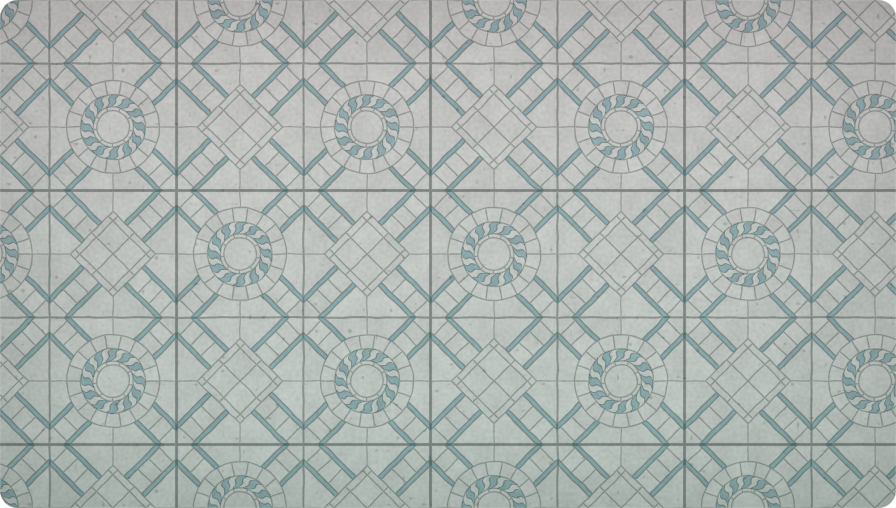
Give the GLSL for this pattern, as a Shadertoy shader.

```glsl
const float TAU = 6.2831853;

float hash(vec2 p) {
    p = fract(p * vec2(0.1031, 0.1173));
    p += dot(p, p.yx + 33.33);
    return fract((p.x + p.y) * p.x * 7.31);
}

vec2 gradientAt(vec2 p) {
    float angle = TAU * hash(p);
    return vec2(cos(angle), sin(angle));
}

float gradientNoise(vec2 p) {
    vec2 i = floor(p), f = p - i;
    vec2 u = f * f * f * (f * (f * 6.0 - 15.0) + 10.0);
    vec2 e = vec2(1.0, 0.0);
    float low = mix(dot(gradientAt(i), f), dot(gradientAt(i + e), f - e), u.x);
    float high = mix(dot(gradientAt(i + e.yx), f - e.yx), dot(gradientAt(i + 1.0), f - 1.0), u.x);
    return mix(low, high, u.y);
}

// Distance to the nearest multiple of a period
float repeatDist(float x, float period) {
    return abs(fract(x / period + 0.5) - 0.5) * period;
}

float coverage(float d, float aa) {
    return 1.0 - smoothstep(-aa, aa, d);
}

// Distance to the joints between equal stones around a circle
float radialJoint(float angle, float r, float count) {
    return repeatDist(angle, TAU / count) * r;
}

// Each part returns: joint distance, blue coverage, stone id
vec3 medallion(vec2 q, float aa) {
    const float outer = 0.365, middle = 0.255, inner = 0.158, disc = 0.128;
    float r = length(q), angle = atan(q.y, q.x);
    float joint = min(min(abs(r - outer), abs(r - middle)), min(abs(r - inner), abs(r - disc)));
    float blue = 0.0, id = 1.0;
    if (r > middle) {
        joint = min(joint, radialJoint(angle, r, 18.0));
        id = 40.0 + floor(angle / TAU * 18.0);
    } else if (r > inner) {
        float swirl = angle + 4.5 * (r - inner) + 0.09 * sin((r - inner) * 60.0);
        float blade = (abs(fract(swirl / TAU * 12.0) - 0.5) - 0.26) * r * TAU / 12.0;
        joint = min(joint, abs(blade));
        blue = coverage(blade, aa);
        id = 80.0 + floor(swirl / TAU * 24.0);
    } else if (r > disc) {
        joint = min(joint, radialJoint(angle + 0.2, r, 9.0));
    }
    return vec3(joint, blue, id);
}

vec3 diamond(vec2 q) {
    const float outer = 0.237, inner = 0.184;
    vec2 side = vec2(q.x + q.y, q.x - q.y) * 0.70711;
    vec2 s = abs(side);
    float edge = max(s.x, s.y), across = min(s.x, s.y);
    float joint = min(min(abs(edge - outer), abs(edge - inner)), across);
    if (edge > inner) joint = min(joint, abs(across - inner));
    float id = 20.0 + dot(step(0.0, side), vec2(1.0, 2.0)) + 4.0 * step(inner, edge);
    return vec3(joint, 0.0, id);
}

// Diagonal bands between blue strips, with plain slabs beside them
vec3 bands(vec2 q, float aa) {
    const float inner = 0.079, outer = 0.115, stoneLength = 0.118;
    vec2 a = abs(q), c = 0.5 - a;
    float across = abs(c.x - c.y) * 0.70711, along = (c.x + c.y) * 0.70711;
    float joint = min(abs(across - inner), abs(across - outer));
    float id = 3.0 * dot(step(0.0, q), vec2(1.0, 2.0));
    if (across < inner) {
        joint = min(joint, repeatDist(along - outer, stoneLength));
        id += 120.0 + 17.0 * floor((along - outer) / stoneLength);
    } else if (across > outer) {
        joint = min(joint, min(a.x, a.y) + 0.001);
        id += step(a.x, a.y);
    }
    float strip = abs(across - 0.5 * (inner + outer)) - 0.5 * (outer - inner);
    return vec3(joint, coverage(strip, aa), id);
}

float roundedBox(vec2 p, vec2 halfSize, float radius) {
    vec2 d = abs(p) - halfSize + radius;
    return length(max(d, 0.0)) + min(max(d.x, d.y), 0.0) - radius;
}

void mainImage(out vec4 fragColor, in vec2 fragCoord) {
    const float rows = 4.0;
    vec2 uv = fragCoord / iResolution.xy;
    float aspect = iResolution.x / iResolution.y;
    float aa = 0.8 * rows / iResolution.y;
    vec2 p = fragCoord / iResolution.y * rows - vec2(0.89, 0.0);

    // Hand-laid wobble and alternating motifs
    vec2 wobble = vec2(gradientNoise(p * 9.0), gradientNoise(p * 9.0 + 47.0));
    vec2 cell = floor(p + 0.5);
    vec2 q = p - cell + 0.007 * wobble;
    bool isRound = mod(cell.x + cell.y, 2.0) > 0.5;
    float motifEdge = isRound ? length(q) - 0.365 : (abs(q.x) + abs(q.y) - 0.335) * 0.70711;
    vec3 tile = bands(q, aa);
    if (motifEdge < 0.0) tile = isRound ? medallion(q, aa) : diamond(q);
    float joint = min(tile.x, abs(motifEdge));

    // Wide grid joints, heavier on every second line
    vec2 gridDist = 0.5 - abs(q);
    float grid = coverage(min(gridDist.x, gridDist.y) - 0.008, aa);
    float heavy = min(repeatDist(p.x - 0.5, 2.0), repeatDist(p.y - 0.5, 2.0));
    float grout = max(0.75 * coverage(joint - 0.005, aa), 0.8 * grid);
    grout = max(grout, coverage(heavy - 0.011, aa));

    // Glaze, worn grain and pits
    vec3 color = mix(vec3(0.72, 0.765, 0.74), vec3(0.785, 0.777, 0.77), uv.y);
    color *= mix(vec3(1.0), vec3(0.73, 0.85, 0.88), tile.y);
    color *= 0.985 + 0.035 * hash(cell * 13.0 + tile.z + 200.0);
    color *= 1.0 + 0.04 * gradientNoise(p * 7.0) + 0.05 * gradientNoise(p * 32.0);
    color *= 1.0 - 0.13 * smoothstep(0.4, 0.6, gradientNoise(p * 19.0 + 71.0));
    color = mix(color, color * vec3(0.65, 0.67, 0.67), grout);

    // Soft shade toward the borders
    vec2 rim = abs(uv - 0.5) * 2.0;
    color *= 1.0 - 0.08 * pow(rim.x, 4.0) - 0.09 * pow(rim.y, 4.0);

    vec2 halfSize = vec2(0.5 * aspect, 0.5);
    vec2 centered = fragCoord / iResolution.y - halfSize;
    float card = coverage(roundedBox(centered, halfSize, 0.035), 0.8 / iResolution.y);
    fragColor = vec4(mix(vec3(1.0), color, card), 1.0);
}
```
